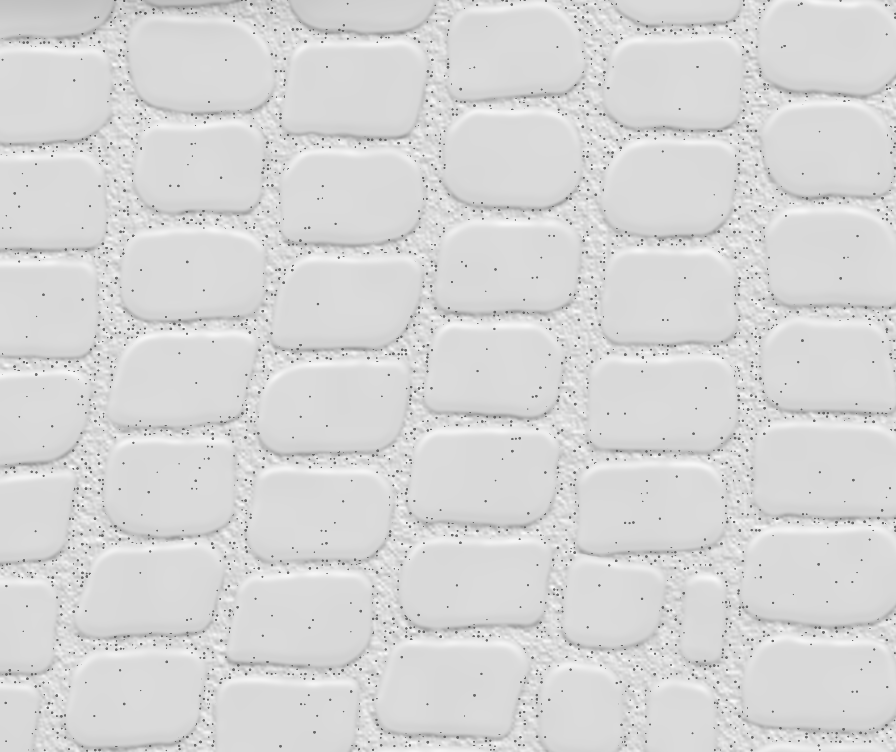
This texture is drawn by a Shadertoy shader. Its source:

```glsl
// Embossed reptile leather: smooth pale scales in leaning columns, set in grainy grooves.
// Each scale is a jittered rounded box; its distance field drives edge light and shadow,
// value noise wrinkles the grooves and hashed dots add the dark specks.

#define PITCH vec2(0.210, 0.141)      // column and row spacing
#define SCALE_HALF vec2(0.091, 0.0635) // half size of a scale
#define LEAN 0.105                    // drift of the columns towards the bottom
#define BASE_GREY 0.853
#define HIGHLIGHT 0.095
#define SHADOW 0.17
#define WRINKLE 0.27
#define WRINKLE_FREQ 125.0
#define SPECK_GRID 0.0056
#define SPECK_GREY 0.36

float hash(vec2 p) {
    return fract(sin(dot(p, vec2(127.1, 311.7))) * 43758.5453);
}

float noise(vec2 p) {
    vec2 i = floor(p), f = fract(p);
    f = f * f * (3.0 - 2.0 * f);
    return mix(mix(hash(i), hash(i + vec2(1, 0)), f.x),
               mix(hash(i + vec2(0, 1)), hash(i + vec2(1, 1)), f.x), f.y);
}

// Signed random value in -1..1, one per scale and channel
float jitter(vec2 id, float channel) {
    return 2.0 * hash(id + channel * 17.3) - 1.0;
}

// Rounded box with a different radius at every corner
float scaleShape(vec2 q, vec2 halfSize, vec2 id) {
    float radius = mix(0.018, 0.056, hash(id * 3.7 + step(0.0, q) * 9.1));
    radius = min(radius, 0.85 * min(halfSize.x, halfSize.y));
    vec2 d = abs(q) - halfSize + radius;
    return min(max(d.x, d.y), 0.0) + length(max(d, 0.0)) - radius;
}

float rowShift(float column) {
    return 0.05 * (1.0 - mod(column, 2.0)) - 0.0136 + 0.012 * jitter(vec2(column, 5.0), 1.0);
}

// Distance to one scale; the low scales of one column split in two
float scaleDistance(vec2 p, vec2 id) {
    vec2 q = p - (id + 0.5) * PITCH + vec2(0.0, rowShift(id.x));
    q -= vec2(0.005, 0.002) * vec2(jitter(id, 1.0), jitter(id, 2.0));
    vec2 halfSize = SCALE_HALF + vec2(0.006, 0.002) * vec2(jitter(id, 3.0), jitter(id, 4.0));
    bool isSplit = id.x == 4.0 && id.y < 1.5;
    q.y += q.x * (isSplit ? 0.2 : 0.06 * jitter(id, 5.0));
    q.x += q.y * 0.13 * jitter(id, 6.0);
    if (isSplit) {
        float cut = halfSize.x * (0.2 + 0.2 * jitter(id, 7.0));
        float side = q.x < cut ? -1.0 : 1.0;
        q.x -= 0.5 * (side * halfSize.x + cut + side * 0.011);
        halfSize.x = 0.5 * (halfSize.x - side * cut - 0.011);
        halfSize.y *= 0.95;
        id += side * 0.31;
    }
    return scaleShape(q, halfSize, id);
}

// Distance to the nearest scale, negative inside
float leather(vec2 p) {
    float depth = 1.0 - p.y;
    p.x += 0.048 + LEAN * depth * depth * smoothstep(1.25, 0.55, p.x);
    p += 0.010 * (vec2(noise(p * 13.0), noise(p * 13.0 + 40.0)) - 0.5);
    p += 0.003 * (vec2(noise(p * 45.0), noise(p * 45.0 + 70.0)) - 0.5);
    float column = floor(p.x / PITCH.x);
    float nearest = 1.0;
    for (int i = -1; i <= 1; i++) {
        float c = column + float(i);
        float row = floor((p.y + rowShift(c)) / PITCH.y);
        for (int j = -1; j <= 1; j++)
            nearest = min(nearest, scaleDistance(p, vec2(c, row + float(j))));
    }
    return nearest;
}

float wrinkles(vec2 p) {
    return 0.6 * noise(p * WRINKLE_FREQ) + 0.4 * noise(p * WRINKLE_FREQ * 1.9 + 31.0);
}

// Coverage of scattered round dots
float specks(vec2 p, float density, float pixel) {
    vec2 id = floor(p / SPECK_GRID);
    vec2 centre = (id + 0.3 + 0.4 * vec2(hash(id + 3.1), hash(id + 8.7))) * SPECK_GRID;
    float radius = mix(0.0008, 0.0019, hash(id + 5.5));
    float dot_ = smoothstep(radius + 0.5 * pixel, radius - 0.5 * pixel, length(p - centre));
    return dot_ * step(hash(id + 1.9), density);
}

void mainImage(out vec4 fragColor, in vec2 fragCoord) {
    vec2 p = fragCoord / iResolution.y;
    float pixel = 1.0 / iResolution.y;
    float d = leather(p);
    float facing = clamp((leather(p + vec2(0.0, 0.002)) - d) / 0.002, -1.0, 1.0);
    float groove = smoothstep(-0.003, 0.004, d);
    float patchy = noise(p * 60.0 + 11.0);

    // Smooth scale faces, wrinkled grooves lit from above
    float grey = BASE_GREY + 0.014 * (noise(p * 22.0) - 0.5);
    float relief = wrinkles(p) - wrinkles(p + vec2(0.0012, 0.0030));
    grey += groove * (WRINKLE * relief + 0.004);

    // Bright upper rim, dark lower rim, faint shade on the flanks
    float innerRim = exp(-pow((d + 0.006) / 0.0055, 2.0));
    float outline = exp(-pow((d - 0.001) / 0.0035, 2.0));
    grey += HIGHLIGHT * innerRim * max(facing, 0.0) * (0.6 + 0.6 * patchy);
    grey -= SHADOW * outline * max(-facing, 0.0) * (0.55 + 0.8 * patchy);
    grey -= 0.035 * outline * (1.0 - abs(facing));
    grey -= 0.03 * exp(-pow((d + 0.009) / 0.007, 2.0)) * max(-facing, 0.0);

    // Specks gather along the rims and in the grooves
    float density = 0.007 + 0.13 * groove + 0.17 * exp(-pow((d - 0.002) / 0.005, 2.0));
    grey = mix(grey, SPECK_GREY, 0.9 * specks(p, density, pixel));

    // Slight falloff at the top left
    grey -= 0.10 * smoothstep(0.94, 1.01, p.y) * smoothstep(0.9, 0.0, p.x);
    fragColor = vec4(vec3(clamp(grey, 0.0, 1.0)), 1.0);
}
```
